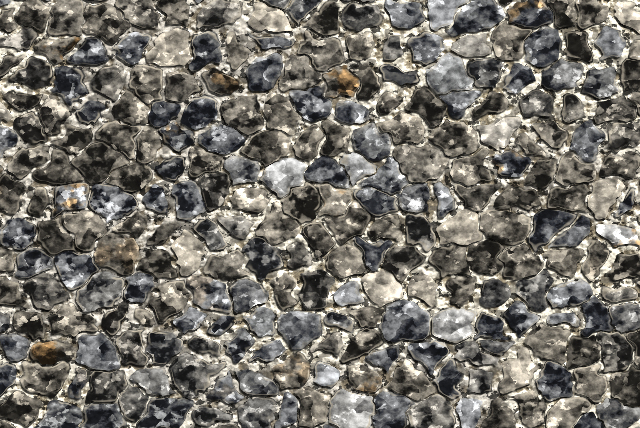
A WebGL 2 fragment shader for this texture:

```glsl
#version 300 es
precision highp float;
// Sunlit wall of rough knapped flints bedded in pale, gritty lime mortar.

uniform vec2 u_resolution;
out vec4 fragColor;

vec3 hash3(vec2 p) {
    vec3 q = fract(p.xyx * vec3(.1031, .1030, .0973));
    q += dot(q, q.yxz + 33.33);
    return fract((q.xxy + q.yzz) * q.zyx);
}

float noise(vec2 p) {
    vec2 i = floor(p), f = fract(p);
    f = f * f * (3. - 2. * f);
    return mix(mix(hash3(i).x, hash3(i + vec2(1, 0)).x, f.x),
               mix(hash3(i + vec2(0, 1)).x, hash3(i + 1.).x, f.x), f.y);
}

float fbm(vec2 p) {
    float sum = 0., amp = .48;
    for (int i = 0; i < 4; i++) {
        sum += amp * noise(p);
        p = mat2(1.6, 1.2, -1.2, 1.6) * p + 19.7;
        amp *= .58;
    }
    return sum;
}

// Stone centres: jittered courses, every other one shifted by half a stone
vec2 centre(vec2 cell) {
    return cell + .5 + vec2(.5 * mod(cell.y, 2.), 0.) + .76 * (hash3(cell + 7.).xy - .5);
}

// x: distance inside the stone outline (negative in mortar), yz: stone id
vec3 stone(vec2 p) {
    p += .3 * (vec2(noise(p * 2.3), noise(p * 2.3 + 40.)) - .5);
    p += .12 * (vec2(noise(p * 6.), noise(p * 6. + 60.)) - .5);
    vec2 base = floor(p), id = base, nearest = vec2(9);
    for (int y = -2; y <= 2; y++)
    for (int x = -2; x <= 2; x++) {
        vec2 cell = base + vec2(x, y), r = centre(cell) - p;
        if (dot(r, r) < dot(nearest, nearest)) { nearest = r; id = cell; }
    }
    // Soft minimum of the border distances rounds the corners
    float sum = 0.;
    for (int y = -2; y <= 2; y++)
    for (int x = -2; x <= 2; x++) {
        vec2 r = centre(base + vec2(x, y)) - p, across = r - nearest;
        if (dot(across, across) > 1e-4)
            sum += exp(-24. * dot(.5 * (nearest + r), normalize(across)));
    }
    float h = hash3(id + 91.).x;
    return vec3(-log(sum) / 24. - .015 - .13 * h * h - .03 * h, id);
}

// Broken faces: softly joined cells, each a tilted plane with its own tone
float facets(vec2 p) {
    vec2 base = floor(p);
    float total = 0., weight = 0.;
    for (int y = -1; y <= 1; y++)
    for (int x = -1; x <= 1; x++) {
        vec2 cell = base + vec2(x, y);
        vec3 h = hash3(cell + 23.);
        vec2 r = p - cell - h.xy;
        float w = exp(-36. * dot(r, r));
        total += w * (h.z + .9 * dot(r, h.yx - .5));
        weight += w;
    }
    return total / weight;
}

vec3 flint(vec2 p, vec3 s, float lit) {
    vec3 h = hash3(s.yz + 3.), k = hash3(s.yz + 57.);
    vec2 q = p + 40. * h.xy;
    float grain = fbm(q * 5.);
    float face = facets(q * 2.6 + 1.3 * fbm(q * 2.));
    float tone = mix(.13, .43, h.x) + .26 * smoothstep(.84, .92, h.x);
    tone += .36 * (face - .5) + .75 * (grain - .5) + .13 * lit;
    tone = max(tone, .05 + .13 * grain);

    // Milky patches and ragged pale flecks
    float patina = smoothstep(.54, .64, fbm(q * 2.1 + 11.)) * (.2 + .8 * k.x);
    tone = mix(tone, .66 + .9 * (grain - .5), .75 * patina);
    tone += .35 * smoothstep(.6, .7, fbm(q * 4. + 27.)) * smoothstep(.35, .6, face);

    // Bluish only where dark, otherwise grey to buff
    vec3 cool = mix(vec3(.93, .99, 1.12), vec3(.99, 1., 1.01), smoothstep(.15, .4, tone));
    vec3 colour = tone * mix(cool, vec3(1.05, 1., .91), smoothstep(.2, .6, h.y));
    float rust = smoothstep(.9, .97, k.y) * smoothstep(.5, .65, fbm(q * 1.7 + 5.));
    colour *= mix(vec3(1), vec3(1.15, .95, .7), rust);

    // Chalky rind along the outline
    float rind = smoothstep(0., .025, s.x) * (1. - smoothstep(.035, .08, s.x));
    rind *= smoothstep(.35, .6, noise(q * 3. + 8.)) * (.3 + .55 * k.z);
    return mix(colour, vec3(.76, .72, .64) * (.75 + .2 * lit + .4 * grain), rind);
}

vec3 mortar(vec2 p) {
    float grit = fbm(p * 4.);
    float relief = grit - fbm((p + vec2(.03, .07)) * 4.);
    vec3 colour = mix(vec3(.62, .57, .47), vec3(.97, .94, .86), smoothstep(.3, .52, grit));
    colour *= 1. + 1.7 * relief;
    colour = mix(colour, vec3(.42, .40, .36), .6 * smoothstep(.66, .76, noise(p * 5. + 31.)));
    colour *= 1. - .65 * smoothstep(.58, .68, fbm(p * 6. + 70.));
    return mix(colour, colour * vec3(.86, .86, .88), smoothstep(.4, .7, noise(p * .25)));
}

void main() {
    vec2 p = gl_FragCoord.xy / u_resolution.y * vec2(11.5, 14.);
    vec3 s = stone(p), sunward = stone(p + vec2(.04, .085));
    float lit = clamp((min(s.x, .15) - min(sunward.x, .15)) * 11., -1., 1.);

    // Stones above cast shade on the bedding below them
    float shade = smoothstep(-.01, .05, sunward.x);
    float crevice = smoothstep(-.04, 0., s.x) * smoothstep(.3, .7, noise(p * 3.5 + 15.));
    vec3 bed = mortar(p) * (1. - .74 * shade) * (1. - .45 * crevice);
    vec3 colour = mix(bed, flint(p, s, lit), smoothstep(-.016, .016, s.x));
    fragColor = vec4(clamp(colour, 0., 1.), 1.);
}
```
